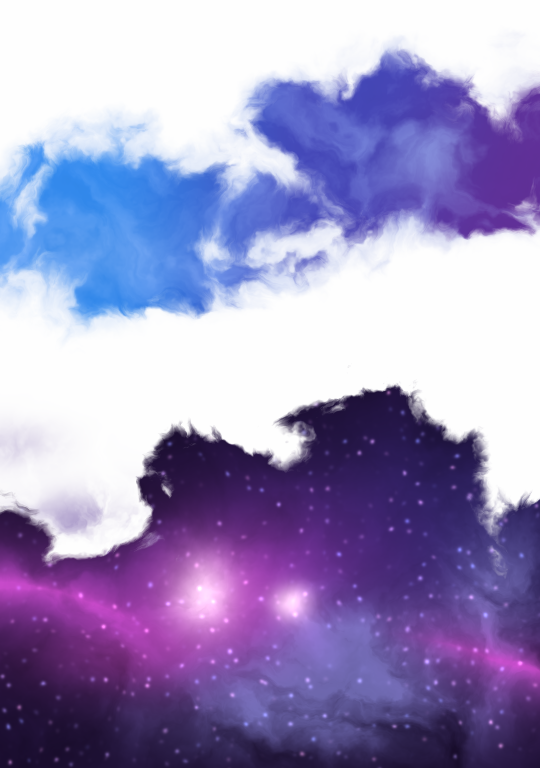
Give the GLSL for this background, as a WebGL 2 fragment shader.

```glsl
#version 300 es
precision highp float;
// Blue-to-violet cloud on white above a dark, starry magenta nebula.
uniform vec2 u_resolution;
out vec4 fragColor;

const float ASPECT = 0.703;       // layout width for a height of one
const float BLEND = 0.022;        // roundness where lobes join
const float RAGGED = 0.105;       // strength of the torn cloud edges
const float STAR_GRID = 24.0;
const vec3 PAPER = vec3(0.995);
const vec3 AZURE = vec3(0.20, 0.54, 0.93);
const vec3 INDIGO = vec3(0.27, 0.28, 0.72);
const vec3 PURPLE = vec3(0.38, 0.19, 0.60);
const vec3 MIST = vec3(0.62, 0.73, 0.94);
const vec3 INK = vec3(0.10, 0.05, 0.18);
const vec3 NAVY = vec3(0.17, 0.13, 0.39);
const vec3 VIOLET = vec3(0.38, 0.17, 0.54);
const vec3 MAGENTA = vec3(0.68, 0.25, 0.68);
const vec3 ROSE = vec3(0.97, 0.80, 0.94);
const vec3 DUST = vec3(0.46, 0.45, 0.73);

float hash(vec2 p) {
  vec3 q = fract(p.xyx * 0.1031);
  q += dot(q, q.yzx + 33.33);
  return fract((q.x + q.y) * q.z);
}

float noise(vec2 p) {
  vec2 i = floor(p), f = fract(p);
  f = f * f * (3.0 - 2.0 * f);
  return mix(mix(hash(i), hash(i + vec2(1, 0)), f.x),
             mix(hash(i + vec2(0, 1)), hash(i + 1.0), f.x), f.y);
}

float fbm(vec2 p) {
  float sum = 0.0, amp = 0.5;
  for (int i = 0; i < 6; i++) {
    sum += amp * noise(p);
    p = mat2(1.6, 1.2, -1.2, 1.6) * p + 7.3;
    amp *= 0.5;
  }
  return sum;
}

// Approximate distance to an ellipse
float lobe(vec2 p, vec2 c, vec2 r) { return (length((p - c) / r) - 1.0) * min(r.x, r.y); }

float join(float a, float b) {
  float h = max(BLEND - abs(a - b), 0.0) / BLEND;
  return min(a, b) - h * h * BLEND * 0.25;
}

float glow(vec2 p, vec2 c, vec2 r) { vec2 q = (p - c) / r; return exp(-dot(q, q)); }

float skyCloud(vec2 p) {
  float d = lobe(p, vec2(0.143, 0.707), vec2(0.118, 0.112));
  d = join(d, lobe(p, vec2(0.02, 0.681), vec2(0.08, 0.055)));
  d = join(d, lobe(p, vec2(0.124, 0.622), vec2(0.055, 0.048)));
  d = join(d, lobe(p, vec2(0.25, 0.65), vec2(0.06, 0.04)));
  d = join(d, lobe(p, vec2(0.273, 0.722), vec2(0.11, 0.06)));
  d = join(d, lobe(p, vec2(0.385, 0.724), vec2(0.075, 0.055)));
  d = join(d, lobe(p, vec2(0.395, 0.83), vec2(0.06, 0.062)));
  d = join(d, lobe(p, vec2(0.50, 0.805), vec2(0.12, 0.105)));
  d = join(d, lobe(p, vec2(0.482, 0.9), vec2(0.05, 0.033)));
  d = join(d, lobe(p, vec2(0.612, 0.779), vec2(0.10, 0.08)));
  return join(d, lobe(p, vec2(0.697, 0.811), vec2(0.06, 0.09)));
}

float nebulaShape(vec2 p) {
  float d = join(p.y - 0.285, lobe(p, vec2(0.456, 0.271), vec2(0.215, 0.212)));
  d = join(d, lobe(p, vec2(0.262, 0.349), vec2(0.07, 0.085)));
  d = join(d, lobe(p, vec2(0.012, 0.29), vec2(0.06, 0.062)));
  d = join(d, lobe(p, vec2(0.703, 0.29), vec2(0.08, 0.07)));
  d = join(d, lobe(p, vec2(0.5, 0.485), vec2(0.022, 0.02)));
  return max(d, -lobe(p, vec2(0.349, 0.434), vec2(0.024, 0.018)));
}

vec3 skyColor(vec2 p, float n) {
  vec3 c = mix(AZURE, INDIGO, smoothstep(0.12, 0.42, p.x));
  c = mix(c, PURPLE, smoothstep(0.42, 0.7, p.x + 0.4 * (0.78 - p.y)));
  float pale = glow(p, vec2(0.11, 0.67), vec2(0.11, 0.06)) + glow(p, vec2(0.56, 0.8), vec2(0.09, 0.05));
  return mix(c, MIST, clamp(0.35 * pale + 1.5 * (n - 0.5), 0.0, 0.6)) * (0.92 + 0.16 * n);
}

vec3 stars(vec2 p) {
  vec3 sum = vec3(0);
  for (int i = 1; i <= 2; i++) {
    vec2 g = p * STAR_GRID * float(i), id = floor(g) + 51.0 * float(i);
    vec2 c = 0.25 + 0.5 * vec2(hash(id), hash(id + 17.0));
    float power = pow(hash(id + 31.0), 4.0);
    vec3 tint = mix(vec3(0.5, 0.6, 1.0), vec3(1.0, 0.65, 0.85), hash(id + 43.0));
    sum += tint * power * glow(fract(g), c, vec2(0.07 * float(i)));
  }
  return sum;
}

vec3 nebulaColor(vec2 p, float n) {
  vec3 c = mix(INK, NAVY, glow(p, vec2(0.58, 0.28), vec2(0.22, 0.16)));
  c = mix(c, VIOLET, 0.9 * glow(p, vec2(0.36, 0.255), vec2(0.17, 0.11)));
  c = mix(c, VIOLET, 0.6 * glow(p, vec2(0.1, 0.25), vec2(0.16, 0.06)));
  c = mix(c, MAGENTA, 0.65 * glow(p, vec2(0.18, 0.15), vec2(0.13, 0.055)));
  // Blue dust at the foot and the rising bank at the right
  float foot = glow(p, vec2(0.46, 0.15), vec2(0.15, 0.065)) + 0.7 * glow(p, vec2(0.41, 0.07), vec2(0.2, 0.06));
  float bank = glow(p, vec2(0.655, 0.225), vec2(0.065, 0.085));
  c = mix(c, DUST, clamp((foot + 1.1 * bank) * (2.6 * n - 0.6), 0.0, 0.85));
  // Curved magenta bands
  float left = abs(p.y - 0.242 + 1.5 * p.x * p.x), right = abs(p.y - 0.17 + 0.25 * (p.x - 0.54));
  float band = (exp(-left * 28.0)) * smoothstep(0.3, 0.1, p.x) + exp(-right * 32.0) * smoothstep(0.46, 0.64, p.x);
  c = mix(c, MAGENTA * 1.1, clamp(band * (0.5 + 0.7 * n), 0.0, 0.9));
  // Bright hearts
  c = mix(c, MAGENTA * 1.1, 0.85 * glow(p, vec2(0.28, 0.225), vec2(0.11, 0.08)));
  c = mix(c, ROSE, 0.9 * glow(p, vec2(0.267, 0.23), vec2(0.042, 0.05)) * (0.6 + 0.7 * n));
  c = mix(c, ROSE, 0.9 * glow(p, vec2(0.382, 0.216), vec2(0.026, 0.022)));
  return c * (0.72 + 0.56 * n) + 0.55 * stars(p);
}

void main() {
  vec2 p = gl_FragCoord.xy / u_resolution * vec2(ASPECT, 1.0);
  vec2 warp = vec2(fbm(p * 9.0), fbm(p * 9.0 + 40.0)) - 0.5;
  float n = fbm(p * 9.0 + 2.2 * warp), edge = RAGGED * (fbm(p * 17.0 + 3.0 * warp + 9.0) - 0.5);
  // Upper cloud with a pale fringe
  float d = skyCloud(p + 0.03 * warp) + edge;
  vec3 sky = skyColor(p, n);
  vec3 color = mix(PAPER, mix(MIST, sky, 0.3), 0.45 * smoothstep(0.04, -0.01, d) * smoothstep(0.3, 0.65, n));
  color = mix(color, sky, smoothstep(0.01, -0.022, d));
  // Lilac veil and the nebula itself
  float veil = glow(p, vec2(0.14, 0.315), vec2(0.1, 0.04)) + 0.35 * glow(p, vec2(0.02, 0.42), vec2(0.06, 0.03));
  color = mix(color, mix(VIOLET, DUST, 0.5), 0.8 * veil * smoothstep(0.3, 0.65, n));
  d = nebulaShape(p + 0.03 * warp) + edge;
  color = mix(color, nebulaColor(p + 0.02 * warp, n), smoothstep(0.008, -0.012, d));
  fragColor = vec4(clamp(color, 0.0, 1.0), 1.0);
}
```
